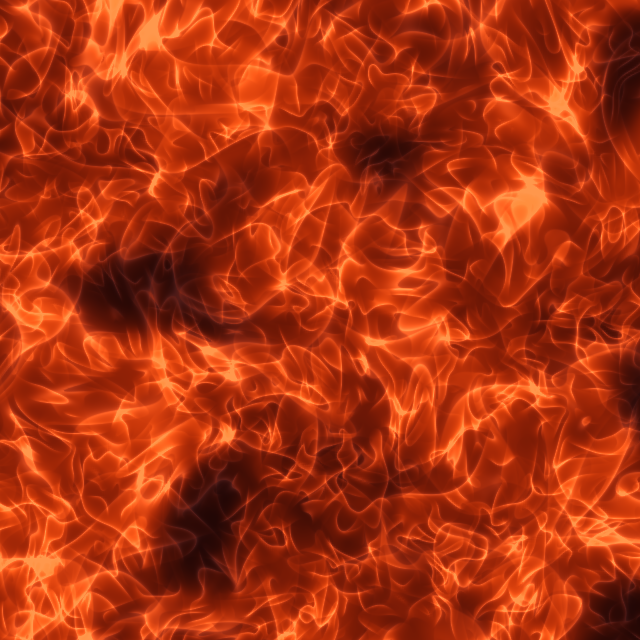
Reproduce this texture procedurally as a WebGL 2 fragment shader.

```glsl
#version 300 es
precision highp float;
// Dense wall of flame: overlapping translucent veils and thin curling strands.
// Each layer takes the zero contour of warped, stretched gradient noise; one side
// glows and fades as a veil, the contour itself shines as a broken strand.

uniform vec2 u_resolution;
out vec4 fragColor;

// Integer hash giving a vector in -1..1 for each lattice cell
vec2 hashVector(vec2 cell) {
    uvec2 h = uvec2(ivec2(cell)) * 1664525u + 1013904223u;
    h.x += h.y * 1664525u;
    h.y += h.x * 1664525u;
    h ^= h >> 16u;
    h.x += h.y * 1664525u;
    h.y += h.x * 1664525u;
    h ^= h >> 16u;
    return vec2(h & 65535u) / 32767.5 - 1.0;
}

float gradientNoise(vec2 p) {
    vec2 cell = floor(p), f = p - cell;
    vec2 u = f * f * f * (f * (f * 6.0 - 15.0) + 10.0);
    vec2 e = vec2(1.0, 0.0);
    float low = mix(dot(hashVector(cell), f),
                    dot(hashVector(cell + e), f - e), u.x);
    float high = mix(dot(hashVector(cell + e.yx), f - e.yx),
                     dot(hashVector(cell + 1.0), f - 1.0), u.x);
    return 1.3 * mix(low, high, u.y);
}

vec2 swirl(vec2 p) {
    return vec2(gradientNoise(p), gradientNoise(p + vec2(31.7, 12.3)));
}

mat2 rotation(float angle) {
    float c = cos(angle), s = sin(angle);
    return mat2(c, s, -s, c);
}

// Heat to deep red, orange and pale orange
vec3 flameColor(float heat) {
    float h2 = heat * heat;
    return vec3(heat, 0.2 * heat + 0.15 * h2 * h2, 0.02 + 0.07 * h2 * h2 * h2);
}

void main() {
    vec2 p = gl_FragCoord.xy / u_resolution.y;
    vec2 flow = p + 0.07 * swirl(p * 4.0 + 5.0);

    // Broad glow with smoky variation
    float glow = gradientNoise(flow * 3.0 + 7.0)
               + 0.6 * gradientNoise(flow * 7.0 + 23.0)
               + 0.35 * gradientNoise(flow * 17.0 + 41.0);

    // Veils and strands, from large to fine
    float veil = 0.0, strand = 0.0;
    for (int i = 0; i < 17; i++) {
        float layer = float(i);
        float freq = 3.5 * pow(1.12, layer);
        vec2 curl = swirl(flow * freq * 0.9 + layer * 17.3);
        vec2 q = rotation(layer * 2.4) * (flow + curl * 0.55 / freq);
        float n = gradientNoise(q * freq * vec2(0.65, 1.35) + layer * vec2(9.1, 5.7));
        float edge = fwidth(n);
        float patchy = smoothstep(-0.1, 0.4, gradientNoise(p * freq * 0.9 + layer * 11.9 + 60.0));
        veil += patchy * smoothstep(-edge, edge, n) * exp(-6.0 * max(n, 0.0));
        strand += patchy * patchy * exp(-abs(n) / max(0.022, 0.8 * edge));
    }

    // Dark hollows between the flames
    float hollow = smoothstep(0.12, 0.5, gradientNoise(flow * 4.5 + 83.0));

    float heat = 0.42 + 0.26 * glow + 0.21 * veil;
    heat = max(heat, 0.08) * (1.0 - 0.7 * hollow);
    heat += 0.27 * strand * (1.0 - 0.5 * hollow);
    heat = clamp(heat, 0.04, 1.2);

    vec3 color = flameColor(heat) + min(strand, 1.0) * vec3(0.0, 0.04, 0.07);
    fragColor = vec4(clamp(color, 0.0, 1.0), 1.0);
}
```
